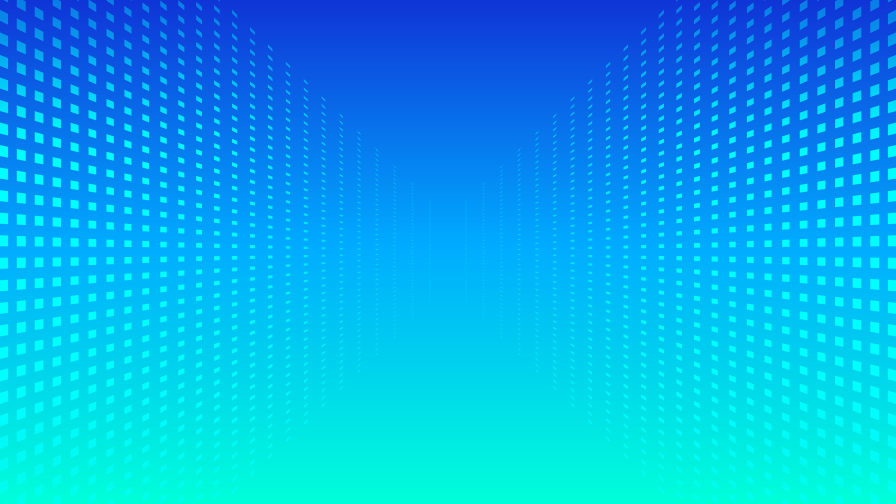
Write a Shadertoy shader that draws this background.

```glsl
// Two receding walls of small glowing tiles flank a blue to aqua vertical gradient.
// Columns are evenly spaced from the centre line; row spacing grows linearly with
// that distance, which shears the tiles in perspective. Edges are box filtered.

const vec3 TOP_BLUE = vec3(0.06, 0.205, 0.84);
const vec3 MID_AZURE = vec3(0.00, 0.67, 1.00);
const vec3 BASE_AQUA = vec3(0.00, 1.00, 0.85);
const vec3 TILE_CYAN = vec3(0.00, 1.00, 1.00);

const float MID_HEIGHT = 0.515;       // height of the azure band
const float COLUMN_STEP = 0.03528;    // distance between columns
const float ROW_STEP_CENTRE = 0.0033; // row spacing at the centre line
const float ROW_STEP_SLOPE = 0.0466;  // growth of row spacing outwards
const float LAST_ROW = 20.6;          // rows on each side of the horizon
const float WALL_REACH = 0.88;        // distance where tiles are largest
const vec2 TILE_FILL_NEAR = vec2(0.52, 0.49);
const vec2 TILE_FILL_FAR = vec2(0.08, 0.16);

vec3 backdrop(float height) {
    vec3 lower = mix(BASE_AQUA, MID_AZURE, clamp(height / MID_HEIGHT, 0.0, 1.0));
    float rise = clamp((height - MID_HEIGHT) / (1.0 - MID_HEIGHT), 0.0, 1.0);
    return mix(lower, TOP_BLUE, rise);
}

// Share of a pixel-wide interval that lies inside [-halfSize, halfSize].
float coverage(float offset, float halfSize, float pixel) {
    float right = min(offset + 0.5 * pixel, halfSize);
    float left = max(offset - 0.5 * pixel, -halfSize);
    return clamp((right - left) / pixel, 0.0, 1.0);
}

float tileMask(vec2 p, float pixel) {
    float dist = abs(p.x);
    float column = round(dist / COLUMN_STEP);
    float rowStep = ROW_STEP_CENTRE + ROW_STEP_SLOPE * dist;
    float row = floor(p.y / rowStep) + 0.5;

    // Offset from the tile centre, and the tile's size at this depth
    vec2 offset = vec2(dist - column * COLUMN_STEP, p.y - row * rowStep);
    float nearness = clamp(column * COLUMN_STEP / WALL_REACH, 0.0, 1.0);
    vec2 fill = mix(TILE_FILL_FAR, TILE_FILL_NEAR, nearness);
    vec2 halfSize = 0.5 * fill * vec2(COLUMN_STEP, rowStep);

    float inside = step(0.5, column) * step(abs(row), LAST_ROW);
    return inside * coverage(offset.x, halfSize.x, pixel)
                  * coverage(offset.y, halfSize.y, pixel);
}

void mainImage(out vec4 fragColor, in vec2 fragCoord) {
    float pixel = 1.0 / iResolution.y;
    vec2 p = (fragCoord - 0.5 * iResolution.xy) * pixel;
    float height = fragCoord.y * pixel;

    // Tiles dim towards the top, the floor and the far end of the walls
    float topFade = mix(1.0, 0.36, smoothstep(0.66, 1.0, height));
    float floorFade = mix(0.5, 1.0, smoothstep(0.0, 0.25, height));
    float depthFade = mix(0.4, 1.0, smoothstep(0.05, 0.5, abs(p.x)));
    float glow = tileMask(p, pixel) * topFade * floorFade * depthFade;

    fragColor = vec4(mix(backdrop(height), TILE_CYAN, glow), 1.0);
}
```
